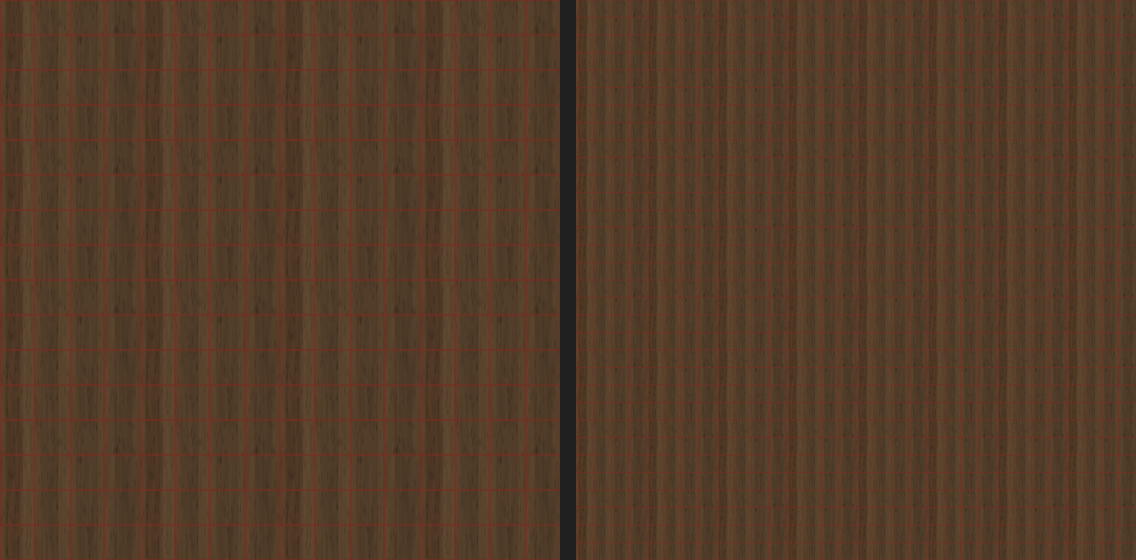
Left: one tile. Right: repeated 2 by 2.
This pattern is drawn by a Shadertoy shader. Its source:

```glsl
const float TAU = 6.2831853;

float hash(vec2 p) {
    vec3 q = fract(p.xyx * vec3(0.1031, 0.1030, 0.0973));
    q += dot(q, q.yzx + 33.33);
    return fract((q.x + q.y) * q.z);
}

// Cellular noise wrapping after a whole number of cells: nearest distance, cell tone
vec2 cellular(vec2 uv, vec2 period) {
    vec2 p = uv * period, base = floor(p);
    vec2 nearest = vec2(9.0, 0.0);
    for (int j = -1; j <= 1; j++)
    for (int i = -1; i <= 1; i++) {
        vec2 cell = base + vec2(i, j);
        vec2 id = mod(cell, period);
        vec2 seed = cell + vec2(hash(id), hash(id + 57.0));
        float d = length(p - seed);
        if (d < nearest.x) nearest = vec2(d, hash(id + 113.0));
    }
    return nearest;
}

// Soft strip from a to b
float strip(float x, float a, float b) {
    return smoothstep(a - 0.012, a + 0.012, x) - smoothstep(b - 0.012, b + 0.012, x);
}

// Arched growth rings along the middle of each board
float rings(vec2 uv) {
    float board = floor(uv.x * 4.0);
    float x = fract(uv.x * 4.0) - 0.5 + 0.1 * sin(TAU * (uv.y + board * 0.37));
    float wobble = 0.25 * sin(TAU * (2.0 * uv.y + x)) + 0.12 * sin(TAU * (5.0 * uv.y - 2.0 * x));
    float phase = 22.0 * x * x - 5.0 * uv.y + wobble + board * 0.31;
    float patchy = 0.5 + 0.5 * sin(TAU * (uv.y + board * 0.43));
    return sin(TAU * phase) * exp(-22.0 * x * x) * patchy;
}

vec3 wood(vec2 uv) {
    // Broad light and dark boards
    float x = uv.x;
    float tone = 1.0;
    tone -= 0.12 * strip(x, 0.04, 0.15) + 0.07 * strip(x, 0.29, 0.42);
    tone -= 0.06 * strip(x, 0.55, 0.70) + 0.10 * strip(x, 0.82, 0.95);
    tone += 0.07 * strip(x, 0.17, 0.25) + 0.06 * strip(x, 0.43, 0.53);
    tone += 0.04 * strip(x, 0.71, 0.80);

    // Straight grain, slightly bent
    float bend = x + 0.004 * sin(TAU * (uv.y + 2.0 * x));
    tone += 0.020 * sin(TAU * (13.0 * bend + 0.3 * sin(TAU * uv.y)));
    tone += 0.018 * sin(TAU * 29.0 * bend + 2.0 * sin(TAU * 7.0 * x));
    tone += 0.035 * rings(uv);

    // Long fibres, short pores and rare dark knots
    tone += 0.09 * (cellular(vec2(bend, uv.y), vec2(46.0, 3.0)).y - 0.5);
    vec2 pore = cellular(vec2(bend, uv.y), vec2(60.0, 11.0));
    tone -= 0.10 * step(0.75, pore.y) * (1.0 - smoothstep(0.15, 0.5, pore.x));
    vec2 knot = cellular(uv, vec2(8.0, 5.0));
    tone -= 0.12 * step(0.88, knot.y) * (1.0 - smoothstep(0.02, 0.25, knot.x));

    vec3 warmth = vec3(0.012, -0.004, -0.006) * strip(x, 0.02, 0.15);
    return vec3(0.335, 0.252, 0.170) * tone + warmth;
}

// Solid core with a faint halo
float stripe(float d, float halfWidth, float pixel) {
    float core = 1.0 - smoothstep(halfWidth - 0.5 * pixel, halfWidth + 0.5 * pixel, d);
    return 0.50 * core + 0.16 * exp(-d * d / 0.000014);
}

void mainImage(out vec4 fragColor, in vec2 fragCoord) {
    vec2 uv = fragCoord / iResolution.xy;
    float pixel = max(1.0 / min(iResolution.x, iResolution.y), 0.0012);
    vec3 color = wood(fract(uv * 4.0));

    // Sixteen by sixteen check, columns slightly uneven
    vec2 grid = uv * 16.0;
    float column = mod(floor(grid.x + 0.5), 16.0);
    vec2 offset = (fract(grid + 0.5) - 0.5) / 16.0;
    offset.x += 0.0012 * sin(column * 2.4);
    float upright = stripe(abs(offset.x), 0.0020, pixel);
    float level = stripe(abs(offset.y), 0.0018, pixel);
    float cover = max(upright, level) + 0.15 * min(upright, level);

    // Worn dye shows the wood beneath
    float wear = 0.92 + 0.08 * sin(TAU * (8.0 * uv.x + sin(TAU * 4.0 * uv.y)));
    color = mix(color, vec3(0.47, 0.175, 0.130), cover * wear);
    fragColor = vec4(color, 1.0);
}
```
